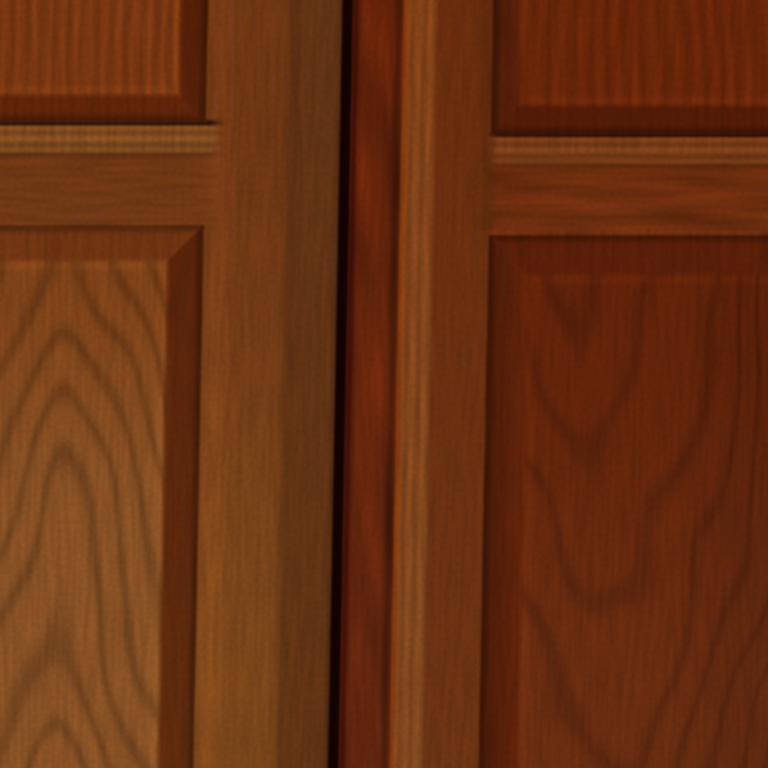
Write a three.js fragment shader that draws this texture.

```glsl
// Two oak cabinet doors with recessed panels, meeting at a narrow dark gap.
varying vec2 vUv;

vec2 gradientAt(vec2 cell) {
  float h = fract(sin(dot(cell, vec2(127.1, 311.7))) * 43758.5);
  return vec2(cos(6.2832 * h), sin(6.2832 * h));
}

float gradientNoise(vec2 p) {
  vec2 i = floor(p), f = fract(p);
  vec2 u = f * f * f * (f * (f * 6.0 - 15.0) + 10.0);
  vec2 e = vec2(0.0, 1.0);
  float low = mix(dot(gradientAt(i), f), dot(gradientAt(i + e.yx), f - e.yx), u.x);
  float high = mix(dot(gradientAt(i + e), f - e), dot(gradientAt(i + 1.0), f - 1.0), u.x);
  return mix(low, high, u.y);
}

float stepAt(float edge, float x) {
  return smoothstep(edge - 0.003, edge + 0.003, x);
}

float band(float a, float b, float x) {
  return stepAt(a, x) * (1.0 - stepAt(b, x));
}

float glow(float center, float width, float x) {
  float d = (x - center) / width;
  return exp(-d * d);
}

// inset.x and inset.y are the distances inward from the side and the rail
vec3 recess(vec3 base, vec2 inset, float width, vec3 field, vec3 side, vec3 rail) {
  float d = min(inset.x, inset.y);
  vec3 bevel = mix(side, rail, smoothstep(-0.004, 0.004, inset.x - inset.y));
  bevel *= 1.0 - 0.25 * glow(0.003, 0.006, d);
  vec3 inner = mix(bevel, field, smoothstep(width - 0.006, width + 0.004, d));
  inner *= 1.0 + 0.08 * glow(width + 0.006, 0.006, d);
  return mix(base, inner, stepAt(0.0, d));
}

// Moulded ledge: bright lip with fine grooves along it
vec3 ledge(vec3 base, float bottom, float top, float y, vec3 light) {
  float t = (y - bottom) / (top - bottom);
  vec3 c = light * (0.9 + 0.1 * sin(t * 15.0) + 0.06 * t);
  c = mix(base, c, band(bottom, top, y));
  return c * (1.0 - 0.65 * glow(top + 0.003, 0.004, y)) * (1.0 - 0.15 * glow(bottom, 0.005, y));
}

vec3 leftDoor(float s, float y) {
  vec3 wood = mix(vec3(0.48, 0.27, 0.10), vec3(0.43, 0.21, 0.075), smoothstep(0.1, 0.9, y));
  wood = mix(wood, vec3(0.38, 0.20, 0.08), smoothstep(0.36, 0.41, s));
  wood *= 1.0 + 0.10 * glow(0.29, 0.015, s) - 0.12 * glow(0.385, 0.009, s);
  wood *= 1.0 - 0.25 * smoothstep(0.435, 0.45, s);
  vec3 railed = ledge(wood, 0.80, 0.837, y, vec3(0.54, 0.31, 0.13));
  wood = mix(wood, railed, 1.0 - smoothstep(0.272, 0.30, s));

  // Cathedral grain with its peaks upward
  float wobble = gradientNoise(vec2(s * 9.0, y * 4.0));
  float arch = y + 3.4 * sqrt((s - 0.09) * (s - 0.09) + 0.0004) + 0.16 * wobble;
  float rings = pow(0.5 + 0.5 * sin(arch * 48.0), 3.0);
  vec3 lower = mix(vec3(0.52, 0.31, 0.14), vec3(0.48, 0.25, 0.09), smoothstep(0.3, 0.68, y));
  lower *= 1.03 - 0.17 * rings;
  vec3 upper = vec3(0.46, 0.21, 0.065) * (1.0 + 0.07 * sin(s * 330.0 + 5.0 * wobble));

  vec3 side = mix(vec3(0.37, 0.17, 0.055), vec3(0.33, 0.12, 0.03), y);
  wood = recess(wood, vec2(0.271 - s, 0.707 - y), 0.047, lower, side, vec3(0.43, 0.20, 0.065));
  return recess(wood, vec2(0.271 - s, y - 0.841), 0.036, upper, side, vec3(0.37, 0.14, 0.035));
}

vec3 rightDoor(float s, float y) {
  vec3 wood = mix(vec3(0.42, 0.20, 0.08), vec3(0.41, 0.175, 0.05), y);
  wood *= 1.0 - 0.12 * smoothstep(0.61, 0.65, s) * stepAt(0.7, y);
  vec3 rail = vec3(0.42, 0.175, 0.055) * (1.0 + 0.25 * gradientNoise(vec2(s * 7.0, y * 55.0)));
  rail = ledge(rail, 0.785, 0.822, y, vec3(0.50, 0.25, 0.095));
  wood = mix(wood, rail, smoothstep(0.636, 0.655, s));

  // Loops of grain with their tips downward
  float wobble = gradientNoise(vec2(s * 10.0, y * 5.0) + 7.0);
  float bend = s - 0.79 - 0.025 * sin(y * 7.0);
  float bowl = y - 16.0 * bend * bend + 0.20 * wobble;
  float rings = pow(0.5 + 0.5 * sin(bowl * 30.0 + 1.0), 5.0);
  vec3 lower = mix(vec3(0.40, 0.17, 0.065), vec3(0.37, 0.13, 0.035), smoothstep(0.0, 0.65, y));
  lower *= (1.03 - 0.13 * rings) * (1.0 - 0.08 * smoothstep(0.86, 1.0, s));
  vec3 upper = vec3(0.40, 0.145, 0.035) * (1.0 + 0.06 * sin(s * 260.0 + 6.0 * wobble));

  vec3 side = vec3(0.35, 0.125, 0.035) * (0.9 + 0.2 * smoothstep(0.65, 0.70, s));
  wood = recess(wood, vec2(s - 0.642, 0.694 - y), 0.052, lower, side, vec3(0.35, 0.12, 0.035));
  return recess(wood, vec2(s - 0.642, y - 0.825), 0.038, upper, side, vec3(0.32, 0.105, 0.025));
}

void main() {
  float y = vUv.y;
  float s = vUv.x + 0.019 * (1.0 - y); // upright edges lean slightly
  vec3 color = mix(leftDoor(s, y), rightDoor(s, y), stepAt(0.55, s));

  // Red inner strip with slanting grain, then the bright door edge
  float slant = gradientNoise(vec2(s * 24.0 + y * 4.0, y * 5.0));
  vec3 strip = mix(vec3(0.39, 0.15, 0.06), vec3(0.38, 0.13, 0.035), y) * (1.0 + 0.35 * slant);
  strip *= 1.0 - 0.3 * glow(0.52, 0.007, s);
  color = mix(color, strip, band(0.458, 0.527, s));
  vec3 lip = mix(vec3(0.50, 0.28, 0.12), vec3(0.50, 0.25, 0.09), y);
  lip *= 1.0 + 0.07 * sin((s - 0.527) * 420.0);
  color = mix(color, lip, band(0.527, 0.569, s));
  color = mix(color, vec3(0.54, 0.21, 0.03), 0.65 * glow(0.529, 0.004, s));

  // Gap between the doors
  color = mix(color, vec3(0.07, 0.012, 0.008), band(0.446, 0.460, s));
  color = mix(color, vec3(0.20, 0.03, 0.015), 0.7 * glow(0.464, 0.005, s));

  // Pores along the wood, turned sideways on the rails
  float onRail = band(0.70, 0.80, y) * (1.0 - band(0.29, 0.642, s));
  float upright = gradientNoise(vec2(s * 150.0, y * 14.0));
  float across = gradientNoise(vec2(s * 12.0, y * 130.0));
  float speckle = gradientNoise(vUv * 170.0);
  color *= 1.0 + 0.11 * mix(upright, across, onRail) + 0.06 * speckle;
  gl_FragColor = vec4(color, 1.0);
}
```
